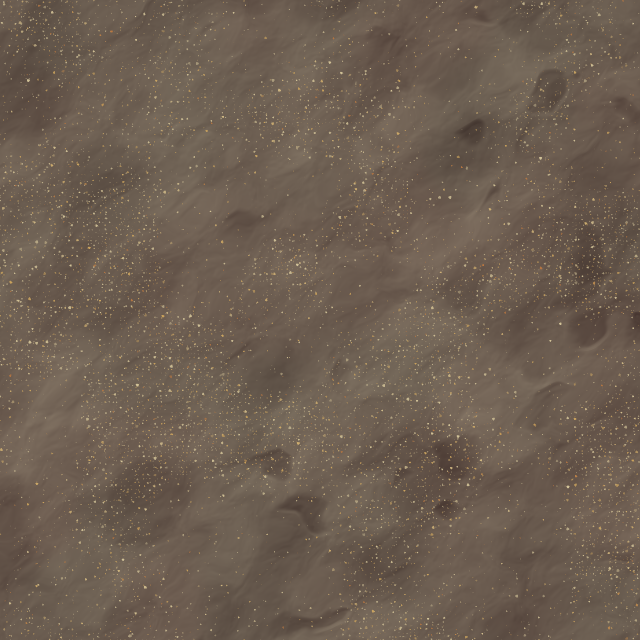
A Shadertoy shader for this texture:

```glsl
// Brown weathered clay with soft diagonal hollows and scattered gold mineral flecks.
#define GRAIN_ANGLE 0.70
#define CLOUD_SCALE vec2(8.0, 12.5)
#define TONE_CONTRAST 0.185
#define RELIEF 0.24
#define PIT_DEPTH 0.36
#define CLUSTER_SCALE 8.0
#define FLECK_RADIUS 0.0024
#define FLECK_SHARE 0.50
#define CLAY vec3(0.411, 0.354, 0.307)
#define CREAM vec3(0.83, 0.77, 0.60)
#define GOLD vec3(0.80, 0.64, 0.36)

vec3 hash3(vec2 cell) {
    vec3 q = fract(cell.xyx * vec3(0.1031, 0.1030, 0.0973));
    q += dot(q, q.yxz + 33.33);
    return fract((q.xxy + q.yzz) * q.zyx);
}

mat2 rotation(float angle) {
    float c = cos(angle), s = sin(angle);
    return mat2(c, -s, s, c);
}

// Cellular noise: random levels blended smoothly between jittered cell points
float softCells(vec2 p) {
    vec2 home = floor(p);
    float level = 0.01, total = 0.02;
    for (int y = -1; y <= 1; y++)
    for (int x = -1; x <= 1; x++) {
        vec2 id = home + vec2(x, y);
        vec3 rnd = hash3(id + 100.0);
        vec2 d = id + mix(vec2(0.15), vec2(0.85), rnd.xy) - p;
        float k = max(0.0, 1.0 - dot(d, d) / 1.32);
        float weight = k * k * k * k;
        level += weight * rnd.z;
        total += weight;
    }
    return level / total;
}

float layeredCells(vec2 p) {
    float sum = 0.0, amplitude = 0.48;
    for (int i = 0; i < 5; i++) {
        sum += amplitude * softCells(p);
        p = rotation(0.6) * p * 2.03 + 17.3;
        amplitude *= 0.52;
    }
    return sum;
}

// Clay height: diagonal clouds with small pits gathered in the hollows
float clayHeight(vec2 uv) {
    vec2 p = rotation(GRAIN_ANGLE) * uv * CLOUD_SCALE;
    p += 0.30 * (vec2(softCells(p * 2.3 + 5.0), softCells(p * 2.3 + 41.0)) - 0.5);
    float hollow = smoothstep(0.52, 0.25, softCells(p * 0.75 + 23.0));
    float pit = smoothstep(0.42, 0.08, softCells(p * vec2(2.7, 2.0) + 9.0));
    return layeredCells(p) - PIT_DEPTH * pit * (0.12 + 0.88 * hollow);
}

// One layer of chips: colour in rgb, coverage in a
vec4 fleckLayer(vec2 uv, float cells, float radius, float pixel) {
    vec2 grid = uv * cells + cells * 0.37;
    vec2 id = floor(grid);
    vec3 place = hash3(id + cells);
    vec3 look = hash3(id + cells * 2.0 + 31.0);

    float cluster = softCells((id + 0.5) / cells * CLUSTER_SCALE + 60.0);
    float share = FLECK_SHARE * mix(0.12, 1.0, smoothstep(0.28, 0.75, cluster));

    float r = radius * mix(0.4, 1.0, look.x * look.x);
    float margin = min(0.45, (1.2 * r + 0.5 * pixel) * cells);
    vec2 d = (grid - id - mix(vec2(margin), vec2(1.0 - margin), place.xy)) / cells;
    d = rotation(6.28 * look.y) * d * vec2(1.0, 1.0 + 0.3 * look.z);
    float outline = r * (1.0 + 0.12 * sin(3.0 * atan(d.y, d.x + 1e-6) + 6.28 * look.x));

    float cover = clamp((outline - length(d)) / pixel + 0.5, 0.0, 1.0);
    cover *= min(1.0, 1.7 * r / pixel) * mix(0.40, 1.0, look.y);
    vec3 tint = mix(CREAM, GOLD, smoothstep(0.25, 0.85, look.z));
    tint = mix(tint, vec3(0.74, 0.47, 0.25), smoothstep(0.92, 0.98, look.z));
    return vec4(tint, cover * step(place.z, share));
}

void mainImage(out vec4 fragColor, in vec2 fragCoord) {
    vec2 uv = fragCoord / iResolution.y;
    float pixel = 1.0 / iResolution.y;

    // Clay tone and light from the upper left
    float height = clayHeight(uv);
    float slope = height - clayHeight(uv + vec2(-0.0020, 0.0036));
    float tone = TONE_CONTRAST * (height - 0.45) + RELIEF * clamp(slope, -0.15, 0.15);
    vec3 color = CLAY + tone * vec3(1.0, 1.02, 0.86);

    // Faint rusty and olive patches
    float rust = softCells(uv * 9.0 + 80.0) - 0.5;
    color += rust * vec3(0.010, -0.007, -0.004);

    // Flecks from fine dust to coarse chips
    for (int i = 0; i < 3; i++) {
        float size = pow(0.66, float(2 - i));
        vec4 fleck = fleckLayer(uv, 76.0 / size, FLECK_RADIUS * size, pixel);
        color = mix(color, fleck.rgb, fleck.a);
    }
    fragColor = vec4(clamp(color, 0.0, 1.0), 1.0);
}
```
